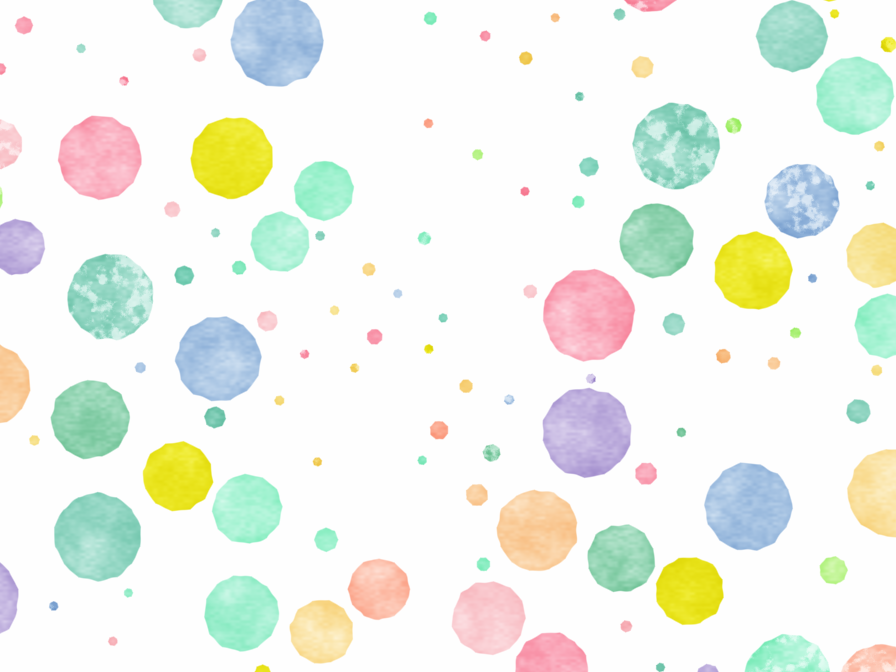
Reproduce this pattern procedurally as a Shadertoy shader.

```glsl
// Watercolour confetti: faceted dots of soft pigment scattered on white paper.
// Big dots sit on a tilted jittered grid and shrink to clear their neighbours;
// clumped small dots from a finer grid fill the room left between them.

const mat2 TILT = mat2(0.88, 0.475, -0.475, 0.88);
const float BIG_CELL = 0.16;
const float SMALL_CELL = 0.075;

const vec3 PIGMENTS[16] = vec3[16](
    vec3(0.60, 0.85, 0.78), vec3(0.98, 0.88, 0.62), vec3(0.98, 0.66, 0.73), vec3(0.64, 0.95, 0.82),
    vec3(0.98, 0.81, 0.62), vec3(0.66, 0.77, 0.89), vec3(0.76, 0.96, 0.59), vec3(0.60, 0.85, 0.78),
    vec3(0.99, 0.75, 0.67), vec3(0.55, 0.82, 0.68), vec3(0.97, 0.89, 0.57), vec3(0.75, 0.69, 0.87),
    vec3(0.64, 0.94, 0.82), vec3(0.98, 0.80, 0.82), vec3(0.92, 0.90, 0.13), vec3(0.61, 0.87, 0.80));

vec3 hash(vec2 p) {
    vec3 q = fract(p.xyx * vec3(0.1031, 0.1030, 0.0973));
    q += dot(q, q.yxz + 33.33);
    return fract((q.xxy + q.yzz) * q.zyx);
}

float noise(vec2 p) {
    vec2 i = floor(p), f = fract(p);
    f = f * f * (3.0 - 2.0 * f);
    return mix(mix(hash(i).x, hash(i + vec2(1, 0)).x, f.x),
               mix(hash(i + vec2(0, 1)).x, hash(i + vec2(1, 1)).x, f.x), f.y);
}

float fbm(vec2 p) {
    float sum = 0.0, weight = 0.5;
    for (int i = 0; i < 4; i++) {
        sum += weight * noise(p);
        p = TILT * p * 2.1 + 5.3;
        weight *= 0.5;
    }
    return sum / 0.9375;
}

// Centre of a big dot (xy) and whether it exists (z); a slanted clearing stays empty
vec3 bigDot(vec2 cell) {
    vec3 h = hash(cell + 17.0);
    vec2 centre = (cell + 0.5 + 0.6 * (h.xy - 0.5)) * BIG_CELL;
    vec2 along = vec2(0.23, 0.33), rel = centre * TILT - vec2(0.57, 0.53);
    float gap = length(rel - along * clamp(dot(rel, along) / dot(along, along), 0.0, 1.0));
    return vec3(centre, step(h.z, 0.82 * smoothstep(0.1, 0.2, gap)));
}

// Radius limited to half the distance to the nearest neighbour
float bigRadius(vec2 cell, vec2 centre) {
    float r = mix(0.042, 0.07, sqrt(hash(cell + 51.0).x));
    for (int k = 0; k < 9; k++) {
        vec2 step2 = vec2(k % 3 - 1, k / 3 - 1);
        vec3 other = bigDot(cell + step2);
        if (k != 4 && other.z > 0.5) r = min(r, 0.5 * distance(centre, other.xy) - 0.005);
    }
    return r;
}

// Free distance from a point to the nearest big dot
float roomAround(vec2 p) {
    float room = 1.0;
    for (int k = 0; k < 9; k++) {
        vec2 cell = floor(p / BIG_CELL) + vec2(k % 3 - 1, k / 3 - 1);
        vec3 dot3 = bigDot(cell);
        if (dot3.z > 0.5) room = min(room, distance(p, dot3.xy) - bigRadius(cell, dot3.xy));
    }
    return room;
}

// One faceted dot; pigment density drives the exponent like layered washes
vec3 paintDot(vec3 under, vec2 p, vec2 centre, float r, vec3 pigment, vec2 seed) {
    vec3 h = hash(seed + 7.0);
    vec2 d = p - centre;
    float sector = 6.2832 / floor(7.0 + 110.0 * r);
    float facet = mod(atan(d.y, d.x) + 6.2832 * h.x, sector) - 0.5 * sector;
    float wobble = 0.06 * (noise(4.0 * d / (length(d) + 1e-5) + 30.0 * h.xy) - 0.5);
    float edge = length(d) - r * (cos(0.5 * sector) / cos(facet) + wobble);

    vec2 paper = p * TILT;
    float density = 0.95 + 1.1 * (fbm(p * 22.0 + 40.0 * h.xy) - 0.5);
    density += 0.3 * (noise(paper * vec2(130.0, 240.0)) - 0.5);
    density += 0.2 * smoothstep(-0.012, 0.0, edge);
    float granules = smoothstep(0.3, 0.55, fbm(p * 70.0 + 20.0 * h.yz));
    density *= mix(1.0, 0.3 + granules, 0.8 * step(0.78, h.z));

    float px = 1.0 / iResolution.y;
    vec3 tint = pow(pigment, vec3(max(density, 0.15)));
    return mix(under, tint, 1.0 - smoothstep(-px, px, edge));
}

void mainImage(out vec4 fragColor, in vec2 fragCoord) {
    vec2 p = TILT * (fragCoord / iResolution.y);
    vec3 col = vec3(0.997);

    for (int k = 0; k < 9; k++) {
        vec2 offset = vec2(k % 3 - 1, k / 3 - 1);

        // Big dots, with pigments dealt evenly over the grid
        vec2 cell = floor(p / BIG_CELL) + offset;
        vec3 big = bigDot(cell);
        if (big.z > 0.5 && distance(p, big.xy) < 0.08) {
            int pick = int(mod(5.0 * cell.x + 7.0 * cell.y, 16.0));
            col = paintDot(col, p, big.xy, bigRadius(cell, big.xy), PIGMENTS[pick], cell);
        }

        // Small dots, more saturated and gathered in loose clumps
        cell = floor(p / SMALL_CELL) + offset;
        vec3 h = hash(cell + 91.0), look = hash(cell + 133.0);
        vec2 centre = (cell + 0.5 + 0.4 * (h.xy - 0.5)) * SMALL_CELL;
        float r = mix(0.007, 0.022, look.x * look.x);
        if (distance(p, centre) < 0.026 && h.z < mix(0.05, 0.75, noise(centre * 4.0 + 9.0))
            && roomAround(centre) > r + 0.006) {
            vec3 pigment = pow(PIGMENTS[int(look.y * 15.99)], vec3(0.9 + 0.6 * look.z));
            col = paintDot(col, p, centre, r, pigment, cell + 200.0);
        }
    }
    fragColor = vec4(col, 1.0);
}
```
